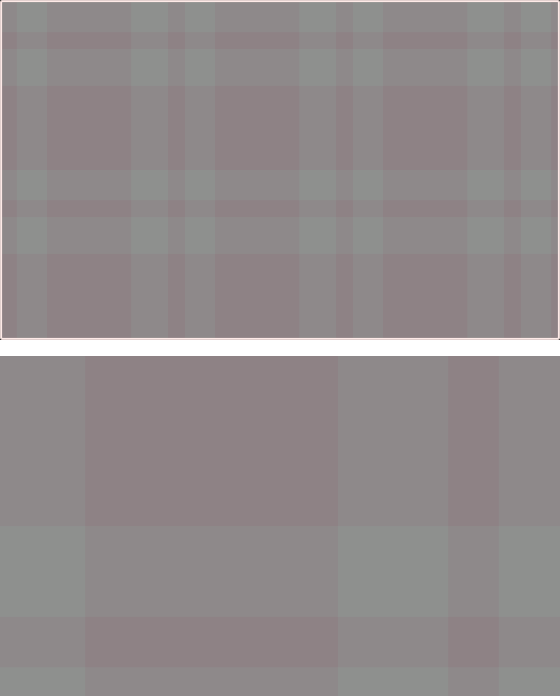
Top, the full canvas; bottom, a detail of the centre.
Reproduce this pattern procedurally as a WebGL 1 fragment shader.

```glsl
precision highp float;
// Muted mauve and grey plaid with a thin pale frame.

uniform vec2 u_resolution;

// Smooth coverage of a band between two positions of a repeating unit.
float band(float t, float start, float end, float soft) {
    float center = 0.5 * (start + end);
    float d = abs(fract(t - center + 0.5) - 0.5) - 0.5 * (end - start);
    return 1.0 - smoothstep(-soft, soft, d);
}

// One wide and one narrow mauve stripe per repeat; the rest is grey.
float stripes(float t, float soft) {
    return band(t, 0.0, 0.501, soft) + band(t, 0.72, 0.82, soft);
}

float roundedBox(vec2 p, vec2 halfSize, float radius) {
    vec2 q = abs(p) - halfSize + radius;
    return length(max(q, 0.0)) + min(max(q.x, q.y), 0.0) - radius;
}

void main() {
    // The canvas width is one unit.
    float pixel = 1.0 / u_resolution.x;
    vec2 p = gl_FragCoord.xy * pixel;
    vec2 size = vec2(1.0, u_resolution.y * pixel);

    // Warp and weft carry the same stripe sequence.
    float period = 0.3001;
    vec2 cell = (p - vec2(0.084, 0.0034)) / period;
    float soft = 0.5 * pixel / period;
    float weave = 0.5 * (stripes(cell.x, soft) + stripes(cell.y, soft));
    vec3 color = mix(vec3(0.558, 0.563, 0.557), vec3(0.557, 0.510, 0.522), weave);

    // Frame: a bright inner line, a dimmer outer line and tiny dark corners.
    float edge = roundedBox(p - 0.5 * size, 0.5 * size, 0.005);
    float aa = 0.5 * pixel;
    color = mix(color, vec3(1.0, 0.92, 0.91), smoothstep(-aa, aa, edge + 0.0039));
    color = mix(color, vec3(0.89, 0.82, 0.81), smoothstep(-aa, aa, edge + 0.00195));
    color = mix(color, vec3(0.30, 0.28, 0.28), smoothstep(-aa, aa, edge));

    gl_FragColor = vec4(color, 1.0);
}
```
